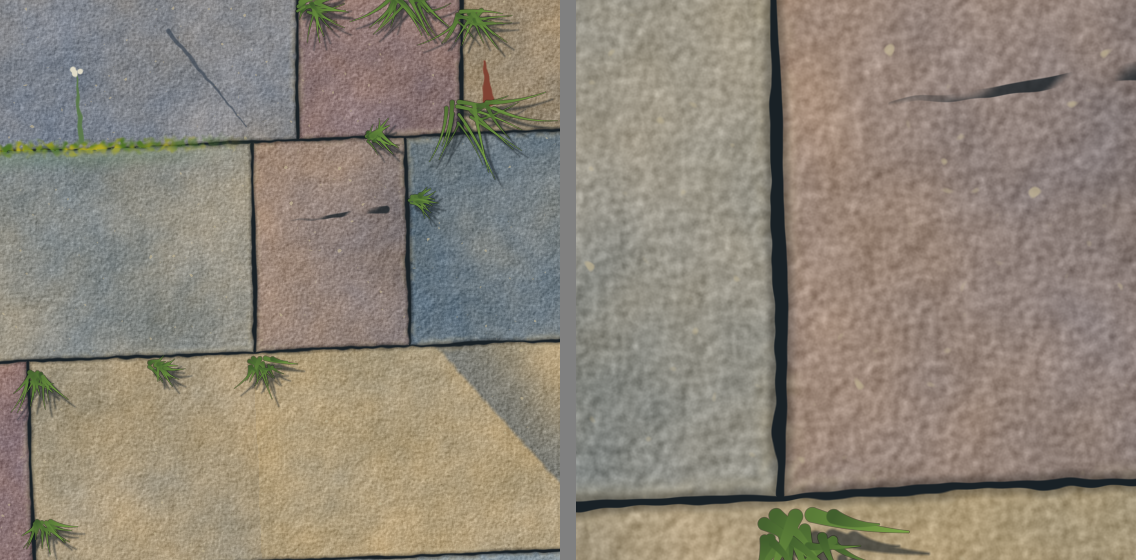
Left: the whole. Right: its middle third, enlarged.
A Shadertoy shader for this texture:

```glsl
#define ROW_HEIGHT 0.375
#define ROW_TILT 0.04
#define JOINT_WIDTH 0.0042
#define GRIT 0.23
#define BLADES 18
#define BLADE_WIDTH 0.0042
#define SPREAD 2.7
#define SHADOW_SHIFT vec2(0.012, -0.013)
#define GROOVE vec3(0.10, 0.13, 0.15)
#define SAND vec3(0.76, 0.71, 0.58)

const int TUFTS = 10;

// root x, root y, blade length, direction
const vec4 tufts[TUFTS] = vec4[](
    vec4(.55, .985, .060, -.6), vec4(.73, .995, .085, -1.),
    vec4(.84, .970, .075, -1.1), vec4(.84, .800, .110, -.7),
    vec4(.67, .755, .040, .3), vec4(.065, .325, .055, -.9),
    vec4(.28, .345, .036, -.4), vec4(.465, .350, .055, -1.3),
    vec4(.075, .060, .045, -1.2), vec4(.745, .645, .040, -.3));

// three stones per row, bottom row first
const vec3 stones[9] = vec3[](
    vec3(.54, .45, .45), vec3(.66, .60, .49), vec3(.68, .61, .48),
    vec3(.55, .55, .52), vec3(.58, .51, .47), vec3(.44, .48, .50),
    vec3(.51, .52, .54), vec3(.53, .45, .45), vec3(.59, .53, .44));

const vec2 joints[3] = vec2[](vec2(.055, .460), vec2(.453, .728), vec2(.531, .824));

vec2 hash2(vec2 p) {
    vec3 q = fract(p.xyx * vec3(.1031, .1030, .0973));
    q += dot(q, q.yzx + 33.33);
    return fract((q.xx + q.yz) * q.zy);
}

float corner(vec2 cell, vec2 offset) {
    return dot(hash2(cell) * 2. - 1., offset);
}

float gradientNoise(vec2 p) {
    vec2 i = floor(p), f = fract(p), u = f * f * f * (f * (f * 6. - 15.) + 10.);
    vec2 e = vec2(1, 0);
    return mix(mix(corner(i, f), corner(i + e, f - e), u.x),
               mix(corner(i + e.yx, f - e.yx), corner(i + 1., f - 1.), u.x), u.y);
}

float fbm(vec2 p) {
    float sum = 0., amp = 1.;
    for (int i = 0; i < 4; i++, amp *= .6, p = p * 2.03 + 17.) sum += amp * gradientNoise(p);
    return sum;
}

// Tapered stroke from a to b
float streak(vec2 p, vec2 a, vec2 b, float width, float px) {
    vec2 d = b - a;
    float s = clamp(dot(p - a, d) / dot(d, d), 0., 1.);
    return smoothstep(px, -px, length(p - a - d * s) - width * (1. - .8 * s));
}

// Bent blades fanning out of each tuft; alpha is coverage
vec4 grass(vec2 p, float px) {
    vec4 result = vec4(0);
    for (int i = 0; i < TUFTS; i++) {
        vec4 t = tufts[i];
        if (distance(p, t.xy) > t.z * 1.6) continue;
        for (int j = 0; j < BLADES; j++) {
            vec2 h = hash2(vec2(i * 7 + 3, j * 5 + 11)), k = hash2(vec2(j * 3 + 40, i * 9 + 5));
            float angle = t.w + (h.x - .5) * SPREAD, len = t.z * (.35 + .75 * h.y);
            vec2 axis = vec2(cos(angle), sin(angle));
            vec2 q = p - t.xy - (k - .5) * t.z * vec2(.8, .4);
            q = vec2(dot(q, axis), dot(q, vec2(-axis.y, axis.x)));
            float s = clamp(q.x / len, 0., 1.);
            float d = length(q - vec2(s * len, (k.x - .5) * len * .6 * s * s));
            float cover = smoothstep(px, -px, d - BLADE_WIDTH * (.5 + .6 * k.y) * (1. - .85 * s));
            vec3 green = mix(vec3(.17, .27, .14), vec3(.49, .65, .28), .2 + .4 * s + .4 * h.y);
            result = mix(result, vec4(green, 1), cover);
        }
    }
    return result;
}

void mainImage(out vec4 fragColor, in vec2 fragCoord) {
    vec2 uv = fragCoord / iResolution.xy;
    float px = 1. / iResolution.y;

    // Slabs: tilted courses, each with its own upright joints
    float ragged = gradientNoise(uv * 55.), wander = gradientNoise(uv * 9.);
    float course = (uv.y - ROW_TILT * uv.x + .022 + .004 * wander + .003 * ragged) / ROW_HEIGHT;
    float row = floor(course), f = fract(course);
    int r = clamp(int(row), 0, 2);
    float x = uv.x + .013 * (1. - .5 * row) * (f - .5) + .002 * ragged + .004 * wander;
    int column = int(step(joints[r].x, x) + step(joints[r].y, x));
    if (r == 0) column = min(column, 2);
    float across = min(f, 1. - f) * ROW_HEIGHT;
    float toSecond = abs(x - joints[r].y) + (r == 0 ? 1. : 0.);
    float upright = min(abs(x - joints[r].x), toSecond);
    if (r == 0) column = int(step(joints[0].x, x) + step(joints[0].y, x));
    vec3 col = row < 0. ? stones[5] * 1.2 : stones[r * 3 + column];

    // Broad stains and a grey shaded wedge on the lower right slab
    float stain = fbm(uv * 3.5 + 8.);
    col += stain * vec3(.13, .08, .02) + fbm(uv * 6. + 31.) * vec3(.03, .04, .06);
    float wedge = dot(uv - vec2(.81, .345), normalize(vec2(.21, .19)));
    float shade = smoothstep(-.004, .006, wedge + .004 * ragged) * smoothstep(.17, .0, wedge);
    if (r == 0 && row >= 0.) col = mix(col, vec3(.43, .45, .45), .8 * shade);

    // Gritty surface, lit from the upper left
    vec2 lit = vec2(-.0022, .0022);
    float relief = fbm(uv * 75.) - fbm((uv + lit) * 75.);
    col += GRIT * (.55 * relief + .5 * gradientNoise(uv * 190.) + .22 * gradientNoise(uv * 38.));
    col = mix(col, SAND, .7 * smoothstep(.40, .60, gradientNoise(uv * 95. + 5.)));

    // Worn sandy rims, then dark joints of uneven width
    float rim = min(across, upright) + .008 * ragged;
    col = mix(col, SAND, .42 * smoothstep(.018, .004, rim) * smoothstep(-.3, .4, wander + ragged));
    float uneven = .75 + .8 * gradientNoise(uv * 14. + 3.) + .3 * ragged;
    float gap = min(across - JOINT_WIDTH * .75 * uneven, upright - JOINT_WIDTH * uneven);
    col *= 1. - .3 * smoothstep(.007, 0., gap);
    col = mix(col, GROOVE, smoothstep(px, -px, gap));

    // Moss along the upper course line
    float line = (course - 2.) * ROW_HEIGHT;
    float reach = smoothstep(.48, .22, uv.x);
    float moss = smoothstep(.016, .002, abs(line - .003) + .016 * gradientNoise(uv * 70. + 2.)) * reach;
    vec3 mossColor = mix(vec3(.30, .45, .15), vec3(.70, .66, .16), smoothstep(-.25, .3, gradientNoise(uv * 42.)));
    col = mix(col, mossColor, moss * smoothstep(-.35, .1, gradientNoise(uv * 85. + 9.)));
    col = mix(col, vec3(.42, .54, .42), .35 * reach * smoothstep(-.05, -.005, line) * step(line, 0.));

    // Scratch, crack, dry leaf and a small stalk with pale petals
    vec2 w = uv + .004 * vec2(ragged, gradientNoise(uv * 40. + 6.));
    col = mix(col, vec3(.25, .29, .34), .75 * streak(w, vec2(.30, .945), vec2(.44, .775), .004, px));
    float broken = smoothstep(-.15, .1, gradientNoise(uv * 24. + 1.));
    col = mix(col, GROOVE, .8 * broken * streak(w * vec2(1, 1), vec2(.69, .627), vec2(.52, .605), .006, px));
    col = mix(col, vec3(.50, .26, .20), streak(w, vec2(.872, .82), vec2(.865, .89), .010, px));
    col = mix(col, vec3(.36, .48, .30), streak(w, vec2(.145, .75), vec2(.136, .87), .005, px));
    for (int i = 0; i < 4; i++) {
        vec2 petal = vec2(.140, .873) + (hash2(vec2(i, 12)) - .5) * vec2(.032, .018);
        col = mix(col, vec3(.88, .86, .78), smoothstep(px, -px, length(w - petal) - .005));
    }

    // Grass over its cast shadow
    col = mix(col, GROOVE, .6 * grass(uv - SHADOW_SHIFT, px * 2.).a);
    vec4 blades = grass(uv, px);
    col = mix(col, blades.rgb, blades.a);
    fragColor = vec4(clamp(col, 0., 1.), 1);
}
```
